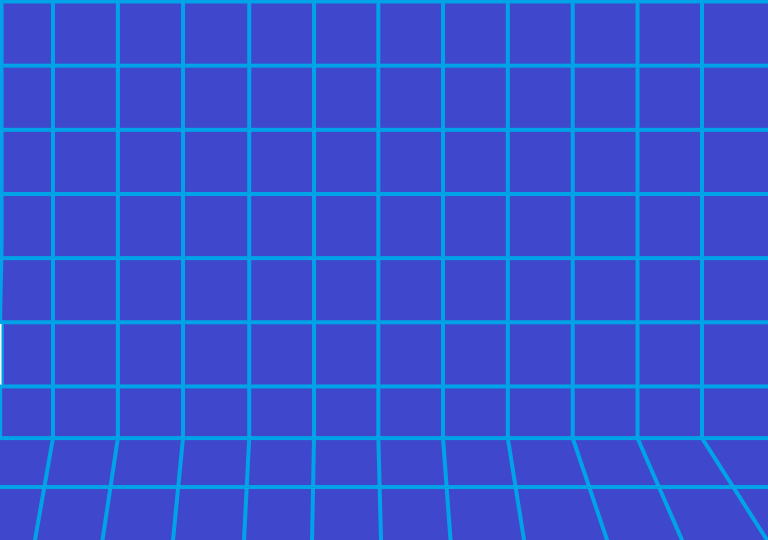
A WebGL 2 fragment shader for this background:

```glsl
#version 300 es
precision highp float;
// Draws an indigo room with a cyan grid: a flat back wall above a floor
// whose lines fan out towards the viewer. Every line is a distance to a
// straight stroke, and all lengths are fractions of the canvas height.

uniform vec2 u_resolution;
out vec4 outColor;

const vec3 INDIGO = vec3(0.247, 0.282, 0.80);
const vec3 CYAN = vec3(0.0, 0.637, 0.91);
const vec3 WHITE = vec3(1.0);

const float HALF_LINE = 0.0037;
const float CORNER_Y = 0.1887;   // where wall meets floor
const float FLOOR_ROW_Y = 0.0981;
const float TOP_ROW_Y = 0.9972;
const float ROW_STEP = 0.1188;
const int COLUMNS = 11;

// Slightly uneven column positions at the wall and at the floor's near edge
const float WALL_X[COLUMNS] = float[](0.0981, 0.2183, 0.3389, 0.4615, 0.5815,
    0.7006, 0.8204, 0.9404, 1.0606, 1.1806, 1.3);
const float NEAR_X[COLUMNS] = float[](0.0648, 0.1898, 0.3204, 0.4519, 0.5778,
    0.7056, 0.8343, 0.9704, 1.1241, 1.263, 1.4204);

// Smooth coverage of a region with signed distance d
float fill(float d, float pixel) {
    return clamp(0.5 - d / pixel, 0.0, 1.0);
}

float boxDistance(vec2 p, vec2 low, vec2 high) {
    vec2 d = max(low - p, p - high);
    return max(d.x, d.y);
}

// Distance to the wall rows, the corner and the single floor row
float rowDistance(float y) {
    float row = clamp(round((TOP_ROW_Y - y) / ROW_STEP), 0.0, 6.0);
    float wall = abs(y - TOP_ROW_Y + row * ROW_STEP);
    return min(wall, min(abs(y - CORNER_Y), abs(y - FLOOR_ROW_Y)));
}

// Distance to a column that is upright on the wall and slanted on the floor
float columnDistance(vec2 p, float wallX, float nearX) {
    float depth = max(CORNER_Y - p.y, 0.0);
    float slope = depth > 0.0 ? (nearX - wallX) / CORNER_Y : 0.0;
    return abs(p.x - wallX - slope * depth) / sqrt(1.0 + slope * slope);
}

void main() {
    vec2 p = gl_FragCoord.xy / u_resolution.y;
    float pixel = 1.0 / u_resolution.y;

    // Grid strokes
    float d = rowDistance(p.y);
    for (int i = 0; i < COLUMNS; i++) {
        d = min(d, columnDistance(p, WALL_X[i], NEAR_X[i]));
    }
    float line = fill(d - HALF_LINE, pixel);

    // Left border of the wall, thinner lower down
    float borderWidth = mix(0.004, 0.0066, smoothstep(0.4, 0.56, p.y));
    float border = boxDistance(p, vec2(-1.0, CORNER_Y), vec2(borderWidth, 1.1));
    line = max(line, fill(border, pixel));

    // Pale gap at the left edge, with its own cyan rim
    float rim = boxDistance(p, vec2(-1.0, 0.284), vec2(0.007, 0.404));
    line = max(line, fill(rim, pixel));
    float gap = fill(boxDistance(p, vec2(-1.0, 0.288), vec2(0.0028, 0.4)), pixel);

    vec3 color = mix(INDIGO, CYAN, line);
    outColor = vec4(mix(color, WHITE, gap), 1.0);
}
```
